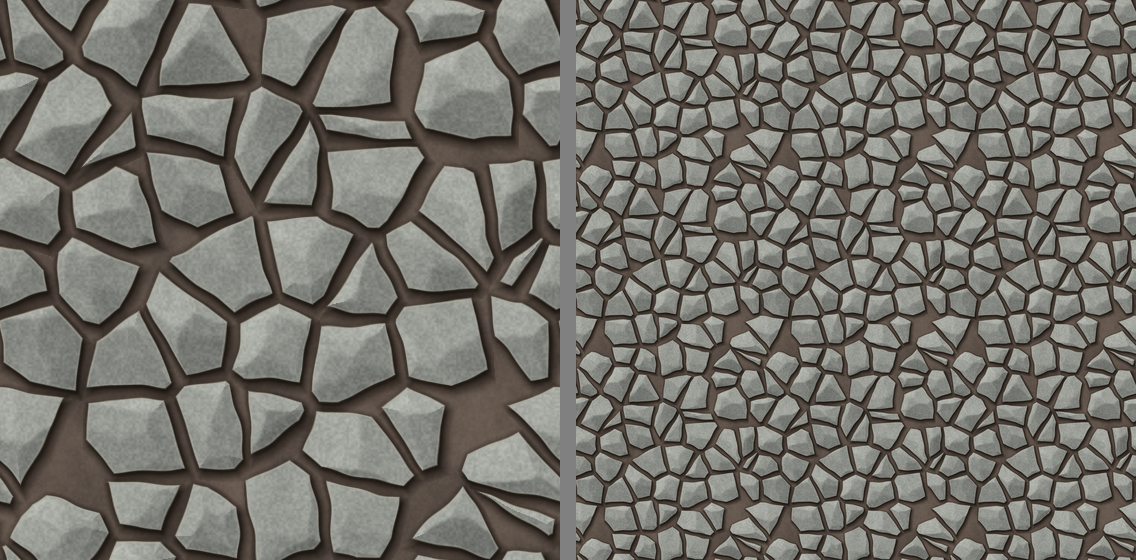
Left: one tile. Right: repeated 3 by 3.
Write a Shadertoy shader that draws this texture.

```glsl
const float CELLS = 7.0;
const float TAU = 6.28319;
const vec2 LIGHT = vec2(-0.5, 0.866);
const vec3 SOIL_LIT = vec3(0.365, 0.318, 0.285);
const vec3 SOIL_SHADE = vec3(0.125, 0.100, 0.078);
const vec3 STONE_TINT = vec3(0.995, 1.012, 0.970);
const vec3 RIM_COLOR = vec3(0.69, 0.68, 0.62);

struct Stone {
    float edge;   // distance to the outline, positive inside
    vec2 normal;  // outward direction of the nearest side
    vec2 offset;  // position relative to the stone's site
    vec2 id;
};

vec3 hash3(vec2 p) {
    vec3 q = fract(p.xyx * vec3(0.1031, 0.1030, 0.0973));
    q += dot(q, q.yxz + 33.33);
    return fract((q.xxy + q.yzz) * q.zyx);
}

// Value noise that repeats after "period" units
float tileNoise(vec2 uv, float period) {
    vec2 p = uv * period, i = floor(p), f = p - i;
    f = f * f * (3.0 - 2.0 * f);
    vec2 a = mod(i, period), b = mod(i + 1.0, period);
    return mix(mix(hash3(a).x, hash3(vec2(b.x, a.y)).x, f.x),
               mix(hash3(vec2(a.x, b.y)).x, hash3(b).x, f.x), f.y);
}

float fractalNoise(vec2 uv, float period) {
    float sum = 0.0, gain = 0.5;
    for (int i = 0; i < 4; i++) {
        sum += gain * tileNoise(uv, period);
        period *= 2.0;
        gain *= 0.5;
    }
    return sum / 0.9375;
}

// Site position in xy, size weight in z
vec3 siteOf(vec2 cell) {
    vec3 h = hash3(mod(cell, CELLS) + 19.0);
    return vec3(cell + 0.06 + 0.88 * h.xy, 0.28 * h.z);
}

// Weighted Voronoi cell, shrunk by tapering gaps and trimmed at corners
Stone stoneAt(vec2 p) {
    vec2 base = floor(p), home = base;
    vec3 own = vec3(0.0);
    float nearest = 1e3;
    for (int j = -2; j <= 2; j++)
    for (int i = -2; i <= 2; i++) {
        vec2 cell = base + vec2(i, j);
        vec3 site = siteOf(cell);
        vec2 d = p - site.xy;
        float power = dot(d, d) - site.z;
        if (power < nearest) { nearest = power; own = site; home = cell; }
    }
    Stone s = Stone(1e3, vec2(0.0), p - own.xy, mod(home, CELLS));
    for (int j = -2; j <= 2; j++)
    for (int i = -2; i <= 2; i++) {
        vec2 cell = base + vec2(i, j);
        if (cell == home) continue;
        vec3 site = siteOf(cell);
        vec2 d = p - site.xy, span = site.xy - own.xy;
        float len = length(span);
        vec2 dir = span / len;
        float along = dot(p - 0.5 * (site.xy + own.xy), vec2(-dir.y, dir.x));
        float gap = max(0.055, 0.082 + 0.55 * (own.z - site.z) * along);
        float side = (dot(d, d) - site.z - nearest) / (2.0 * len) - gap;
        if (side < s.edge) { s.edge = side; s.normal = dir; }
    }
    for (int k = 0; k < 2; k++) {
        vec3 h = hash3(s.id + 47.0 + 13.0 * float(k));
        float angle = TAU * h.x;
        vec2 dir = vec2(cos(angle), sin(angle));
        float side = mix(0.36, 0.7, h.y) - dot(s.offset, dir);
        if (side < s.edge) { s.edge = side; s.normal = dir; }
    }
    return s;
}

// Lowest of several tilted planes: x = light on the facet, y = ridge
vec2 facets(Stone s, vec2 bend) {
    vec3 h = hash3(s.id + 83.0);
    vec2 q = s.offset + bend - 0.25 * (h.xy - 0.5);
    float peak = exp(-75.0 * (1.1 * s.edge - 0.24 + 0.2 * h.z));
    float total = peak;
    float tone = peak * 0.62 * dot(s.normal, LIGHT);
    for (int k = 0; k < 5; k++) {
        vec3 r = hash3(s.id + 101.0 + 17.0 * float(k));
        float angle = TAU * (float(k) + r.x) / 5.0;
        vec2 dir = vec2(cos(angle), sin(angle));
        float slope = mix(0.12, 0.6, r.z);
        float weight = exp(-75.0 * (0.13 * r.y - slope * dot(q, dir)));
        tone += weight * (slope * dot(dir, LIGHT) + 0.2 * (r.y - 0.5));
        total += weight;
        peak = max(peak, weight);
    }
    return vec2(tone / total, 1.0 - peak / total);
}

void mainImage(out vec4 fragColor, in vec2 fragCoord) {
    vec2 uv = fragCoord / iResolution.xy;
    float pixel = CELLS / min(iResolution.x, iResolution.y);
    vec2 bend = vec2(tileNoise(uv, 21.0), tileNoise(uv + 0.37, 21.0)) - 0.5;
    vec2 p = uv * CELLS + 0.07 * bend;
    Stone stone = stoneAt(p);
    float mottle = fractalNoise(uv, 14.0) - 0.5;
    float grain = 0.6 * tileNoise(uv, 256.0) + 0.4 * tileNoise(uv, 150.0) - 0.5;

    // Soil with soft shadows falling down and to the right
    float dropShadow = smoothstep(-0.13, 0.06, stoneAt(p + 0.085 * LIGHT).edge);
    float contact = smoothstep(-0.08, 0.0, stone.edge);
    float shade = clamp(0.82 * dropShadow + 0.28 * contact, 0.0, 1.0);
    vec3 soil = mix(SOIL_LIT, SOIL_SHADE, shade);
    soil *= 1.0 + 0.4 * mottle + 0.13 * grain;

    // Chiselled stone faces with pale ridges
    vec2 facet = facets(stone, 0.12 * bend);
    float value = 0.56 + 0.2 * facet.x + 0.06 * facet.y;
    value += 0.1 * mottle + 0.12 * grain;
    vec3 rock = value * STONE_TINT;

    // Worn pale rim, stronger towards the light
    float rim = 1.0 - smoothstep(0.008, 0.034, stone.edge);
    rock = mix(rock, RIM_COLOR, rim * (0.42 + 0.22 * dot(stone.normal, LIGHT)));

    float cover = smoothstep(-pixel, pixel, stone.edge);
    fragColor = vec4(mix(soil, rock, cover), 1.0);
}
```
